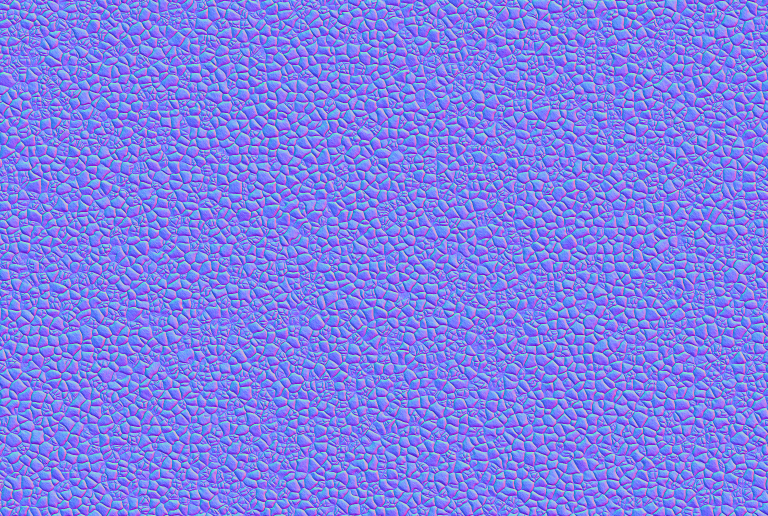
Give the GLSL for this texture map, as a WebGL 1 fragment shader.

```glsl
precision highp float;
// Tangent-space normal map of a rough wall of tightly packed pebbles.
// Weighted cellular noise gives the stones, a finer cellular layer breaks some
// of them into grit, and the slope of that height field becomes the colour.

uniform vec2 u_resolution;

const float STONE_SCALE = 52.0;    // stones per canvas height
const float GRIT_SCALE = 92.0;     // grit grains per canvas height
const float STONE_CREASE = 0.0046; // falloff of the gaps, in canvas heights
const float GRIT_CREASE = 0.0032;
const float STONE_DEPTH = 0.0050;
const float STONE_TILT = 0.24;
const float COMMON_TILT = 0.08;    // all tops lean a little to the left
const float ROUGHNESS = 0.17;      // slope of the fine surface grain
const float ROUNDING = 13.0;       // lower values round the stone corners

vec3 hash3(vec2 cell) {
  vec3 q = fract(cell.xyx * vec3(0.1031, 0.1030, 0.0973));
  q += dot(q, q.yxz + 33.33);
  return fract((q.xxy + q.yzz) * q.zyx);
}

// Sum of sines in turning directions, roughly -1 to 1.
float layeredSines(vec2 p, float frequency) {
  float sum = 0.0;
  vec2 direction = vec2(0.8, 0.6);
  for (int i = 0; i < 4; i++) {
    float phase = float(i) * 1.7;
    sum += sin(dot(p, direction) * frequency + phase + sum);
    direction = mat2(-0.35, 0.937, -0.937, -0.35) * direction * 1.13;
  }
  return sum * 0.4;
}

// Weighted cellular noise: x = gap to the softly joined neighbours,
// yz = offset from the cell centre, both in units of p; w = cell random.
vec4 cells(vec2 p, float scale, float sizeSpread) {
  vec2 q = p * scale;
  vec2 base = floor(q);
  float nearest = 9.0;
  float others = 0.0;
  vec2 offset = vec2(0.0);
  float id = 0.0;
  for (int j = -1; j <= 1; j++) {
    for (int i = -1; i <= 1; i++) {
      vec2 cell = base + vec2(float(i), float(j));
      vec3 rnd = hash3(cell + scale);
      vec2 toPoint = q - cell - 0.5 - (rnd.xy - 0.5) * 0.88;
      float d = length(toPoint) - sizeSpread * rnd.z;
      others += exp(-ROUNDING * max(d, nearest));
      if (d < nearest) {
        nearest = d;
        offset = toPoint;
        id = fract(rnd.z * 0.6 + rnd.x * 7.31 + rnd.y * 3.17);
      }
    }
  }
  float softSecond = -log(others + 1e-12) / ROUNDING;
  return vec4(max(softSecond - nearest, 0.0) / scale, offset / scale, id);
}

// Sharp crease at zero gap that levels out to a flat top.
float pebbleProfile(float gap, float width) {
  return 1.0 - exp(-gap / width);
}

float surfaceHeight(vec2 p) {
  // Bend the cells so that their outlines are uneven.
  vec2 bent = p + 0.0020 * vec2(layeredSines(p, 150.0),
                                layeredSines(p.yx + 3.1, 160.0));
  bent.y *= 1.1;

  vec4 stone = cells(bent, STONE_SCALE, 0.38);
  vec4 grit = cells(bent + 5.3, GRIT_SCALE, 0.2);

  // Stones keep whole or break into grit, in drifting patches.
  float wholeShare = 0.66 + 0.15 * layeredSines(p, 8.0);
  float isWhole = step(stone.w, wholeShare);
  float grains = mix(0.3, 0.95, pebbleProfile(grit.x, GRIT_CREASE));

  // Every stone leans its own way.
  float angle = 6.2832 * fract(stone.w * 17.0);
  float lean = STONE_TILT * fract(stone.w * 43.0);
  vec2 tilt = lean * vec2(cos(angle), sin(angle)) + vec2(COMMON_TILT, 0.0);
  float top = STONE_DEPTH + dot(stone.yz, tilt);

  float body = top * mix(grains, 1.0, isWhole);
  float grain = ROUGHNESS / 760.0 * layeredSines(bent, 760.0);
  return body * pebbleProfile(stone.x, STONE_CREASE) + grain;
}

// Slope across a small step, turned into a unit normal.
vec3 surfaceNormal(vec2 p, float reach) {
  float here = surfaceHeight(p);
  vec2 rise = vec2(surfaceHeight(p + vec2(reach, 0.0)) - here,
                   surfaceHeight(p + vec2(0.0, reach)) - here);
  return normalize(vec3(-rise / reach, 1.0));
}

void main() {
  float pixel = 1.0 / u_resolution.y;
  float reach = max(0.0011, 0.5 * pixel);

  // Average four normals per pixel to smooth the steep creases.
  vec3 normal = vec3(0.0);
  for (int j = 0; j < 2; j++) {
    for (int i = 0; i < 2; i++) {
      vec2 corner = (vec2(float(i), float(j)) - 0.5) * 0.5;
      vec2 p = (gl_FragCoord.xy + corner) * pixel - 0.5 * reach;
      normal += 0.25 * surfaceNormal(p, reach);
    }
  }
  gl_FragColor = vec4(normal * 0.5 + 0.5, 1.0);
}
```
